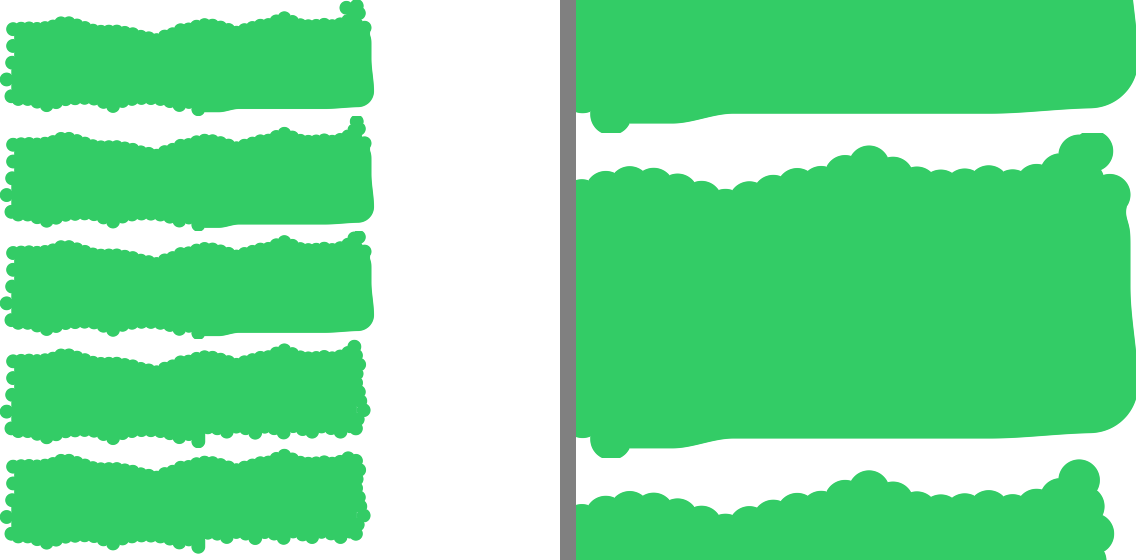
Left: the whole. Right: its middle third, enlarged.
A three.js fragment shader for this pattern:

```glsl
// Five stacked green scribbled bars with knobbly brush edges on white paper.
// Round-ended strokes hang along two profile curves; the upper rows gain extra
// crown dabs, and the top three have their right part filled out smoothly.

#define GREEN vec3(0.2, 0.8, 0.4)
#define PAPER vec3(1.0)
#define ROWS 5
#define UNITS 768.0
#define PITCH 148.5
#define ROW_REACH 158.5
#define BRUSH 9.5
#define TOP_STEP 10.94
#define BOTTOM_STEP 13.0
#define MIDDLE 90.0
#define JITTER 2.4
#define CORNER 22.0

varying vec2 vUv;

float hash(float n) {
  return fract(sin(n * 12.9898) * 43758.547);
}

float bell(float x, float center, float width) {
  float t = (x - center) / width;
  return exp(-t * t);
}

// Top of each row, measured downwards; spacing is slightly uneven.
float rowStart(float row) {
  return PITCH * row + 10.0 * step(1.0, row) - 4.0 * step(4.0, row);
}

// Centre line of the upper dabs.
float topProfile(float x) {
  return 40.0 - 8.0 * bell(x, 90.0, 22.0) + 4.0 * bell(x, 155.0, 30.0)
    + 14.0 * bell(x, 212.0, 28.0) - 5.0 * bell(x, 283.0, 17.0)
    + 5.0 * bell(x, 325.0, 14.0) - 9.0 * bell(x, 390.0, 14.0)
    - 5.0 * smoothstep(325.0, 365.0, x) - 12.0 * bell(x, 492.0, 18.0);
}

// Centre line of the lower dabs: long drips on the left, short waves on the right.
float bottomProfile(float x) {
  float wave = cos(6.2832 * (x - 64.0) / 91.0);
  float drips = 136.5 + 2.0 * wave + 6.5 * pow(0.5 + 0.5 * wave, 8.0);
  float ripples = 133.0 + 4.0 * cos(6.2832 * (x - 348.0) / 39.0);
  return mix(drips, ripples, step(276.0, x)) + 13.0 * bell(x, 272.0, 6.0);
}

float dab(vec2 p, vec2 center) {
  return length(p - center) - BRUSH;
}

float verticalStroke(vec2 p, float x, float y0, float y1) {
  return length(vec2(p.x - x, p.y - clamp(p.y, y0, y1))) - BRUSH;
}

// Nearest strokes hanging from the two profiles.
float strokes(vec2 p) {
  float d = UNITS;
  float topCell = floor((p.x - 18.0) / TOP_STEP + 0.5);
  float bottomCell = floor((p.x - 12.0) / BOTTOM_STEP + 0.5);
  for (int i = -1; i <= 1; i++) {
    float a = clamp(topCell + float(i), 1.0, 42.0);
    float x = 18.0 + TOP_STEP * a;
    float y = topProfile(x) + JITTER * (hash(a) - 0.5);
    d = min(d, verticalStroke(p, x, y, MIDDLE));
    float b = clamp(bottomCell + float(i), 1.0, 36.0);
    x = 12.0 + BOTTOM_STEP * b;
    y = bottomProfile(x) + JITTER * (hash(b + 70.0) - 0.5);
    d = min(d, verticalStroke(p, x, MIDDLE, y));
  }
  return d;
}

// Dabs down both ends.
float endDabs(vec2 p) {
  float d = UNITS;
  for (int i = 0; i < 5; i++) {
    float y = 40.0 + 23.0 * float(i);
    d = min(d, dab(p, vec2(18.0 - 9.0 * bell(y, 111.0, 18.0), y)));
  }
  for (int i = 0; i < 9; i++) {
    float y = 32.0 + 12.5 * float(i);
    float x = 488.0 + 11.0 * bell(y, 105.0, 12.0) + 5.0 * bell(y, 47.0, 8.0);
    d = min(d, dab(p, vec2(x + 4.0 * bell(y, 84.0, 9.0), y)));
  }
  return d;
}

// Dabs spiralling out of the upper right corner, one more on each higher row.
float crown(vec2 p, float count) {
  float d = UNITS;
  for (int i = 0; i < 4; i++) {
    float k = float(i);
    float turn = radians(90.0 - 80.0 * k);
    vec2 center = vec2(486.0, 17.0) + (3.0 + 3.2 * k) * vec2(cos(turn), sin(turn));
    if (k < count) d = min(d, dab(p, center));
  }
  return d;
}

// Smooth filled right part with one large round corner.
float smoothEnd(vec2 p) {
  float right = 509.5 + 3.5 * smoothstep(80.0, 125.0, p.y) - 2.0 * bell(p.y, 46.0, 6.0);
  float bottom = 154.0 - 4.5 * smoothstep(300.0, 328.0, p.x) - 2.5 * smoothstep(445.0, 495.0, p.x);
  vec2 q = p - vec2(right, bottom) + CORNER;
  float d = min(max(q.x, q.y), 0.0) + length(max(q, 0.0)) - CORNER;
  d = max(d, max(268.0 - p.x, 40.0 - p.y));
  return min(d, dab(p, vec2(500.0, 38.0)));
}

void main() {
  vec2 p = vec2(vUv.x, 1.0 - vUv.y) * UNITS;
  float edge = 0.6 * max(fwidth(p.x), fwidth(p.y));

  // Find the row, then draw in its own coordinates.
  float row = 0.0;
  for (int i = 1; i < ROWS; i++) {
    row += step(rowStart(float(i - 1)) + ROW_REACH, p.y);
  }
  p.y -= rowStart(row);

  float d = min(strokes(p), endDabs(p));
  d = min(d, crown(p, float(ROWS - 1) - row));
  if (row < 2.5) d = min(d, smoothEnd(p));

  gl_FragColor = vec4(mix(GREEN, PAPER, smoothstep(-edge, edge, d)), 1.0);
}
```
